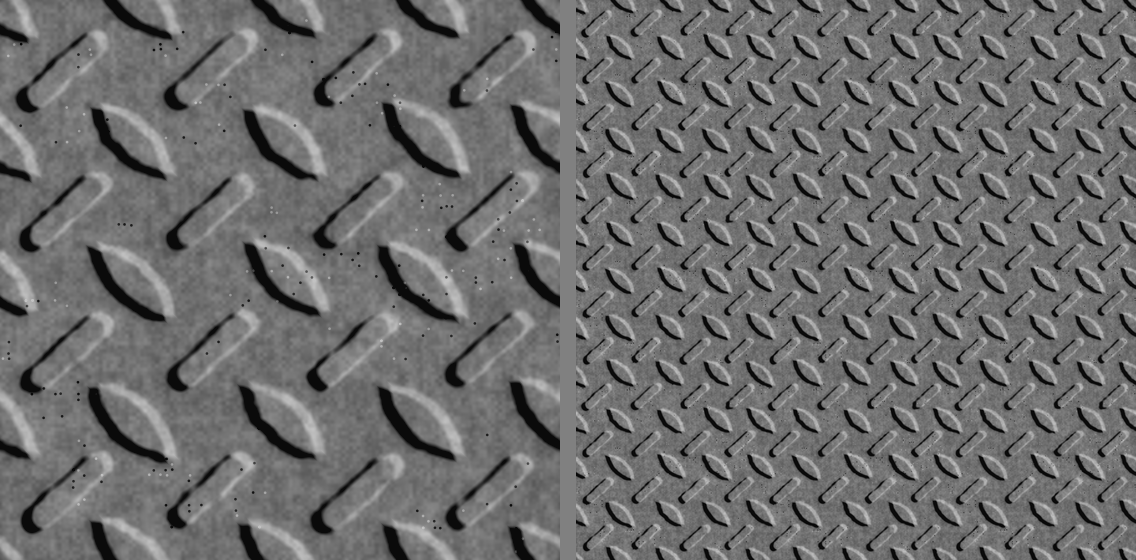
Left, the tile; right, the same tile 3 across and 3 down.
Give the GLSL for this texture, as a WebGL 2 fragment shader.

```glsl
#version 300 es
precision highp float;
// Grey steel tread plate: 4 x 4 lens-shaped lugs with 4 x 4 rounded bars between them.
// A height field of distance functions is embossed by light from the upper right,
// then wrapped noise adds mottling, fine streaks and clusters of small pits.
uniform vec2 u_resolution;
out vec4 outColor;

const float REPEATS = 4.0;
const float TAU = 6.2831853;

float hash(vec2 p) {
    return fract(sin(dot(p, vec2(127.1, 311.7))) * 43758.5453);
}

// Value noise with a whole number of cells across the canvas, so it wraps.
float noise(vec2 uv, vec2 cells) {
    vec2 p = uv * cells;
    vec2 i = floor(p);
    vec2 f = fract(p);
    f = f * f * (3.0 - 2.0 * f);
    vec2 a = mod(i, cells);
    vec2 b = mod(i + 1.0, cells);
    return mix(mix(hash(a), hash(vec2(b.x, a.y)), f.x),
               mix(hash(vec2(a.x, b.y)), hash(b), f.x), f.y);
}

// Pointed lens along x.
float lensDistance(vec2 q, float halfLength, float halfWidth) {
    float radius = (halfLength * halfLength + halfWidth * halfWidth) / (2.0 * halfWidth);
    return length(vec2(q.x, abs(q.y) + radius - halfWidth)) - radius;
}

// Rounded bar along x.
float barDistance(vec2 q, float halfLength, float radius) {
    return length(vec2(max(abs(q.x) - halfLength, 0.0), q.y)) - radius;
}

// Position relative to the nearest lug, turned along its axis; z is its size.
vec3 lugFrame(vec2 p, vec2 start, vec2 axis) {
    vec2 g = p - start;
    vec2 cell = floor(g + 0.5);
    vec2 id = mod(cell, REPEATS) + start;
    vec2 drift = vec2(-0.045 * cos(TAU * (id.x - 0.5) / REPEATS), 0.0);
    drift += 0.05 * (vec2(hash(id + 3.0), hash(id + 9.0)) - 0.5);
    vec2 v = g - cell - drift;
    float size = 0.96 + 0.1 * hash(id + 17.0);
    return vec3(dot(v, axis), dot(v, vec2(-axis.y, axis.x)), size);
}

// Plate height from 0 to 1, in units of one repeat.
float height(vec2 p) {
    vec3 lens = lugFrame(p, vec2(0.0), normalize(vec2(0.72, -0.69)));
    vec3 bar = lugFrame(p, vec2(0.5), normalize(vec2(0.74, 0.67)));
    float d = min(lensDistance(lens.xy, 0.34 * lens.z, 0.115 * lens.z) - 0.02,
                  barDistance(bar.xy, 0.26 * bar.z, 0.088 * bar.z));
    d += 0.025 * (noise(p / REPEATS, vec2(48.0)) - 0.5);
    float crisp = smoothstep(0.02, -0.025, d);
    float worn = smoothstep(0.08, -0.06, d);
    return mix(crisp, worn, 0.25);
}

// Small dark and bright specks, gathered where a broad noise is high.
float pits(vec2 uv) {
    const float GRID = 96.0;
    vec2 cell = floor(uv * GRID);
    vec2 center = 0.5 + 0.3 * (vec2(hash(cell + 5.0), hash(cell + 11.0)) - 0.5);
    float cluster = noise((cell + 0.5) / GRID, vec2(13.0));
    float present = step(0.9, hash(cell + 23.0)) * step(0.68, cluster);
    float spot = smoothstep(0.34, 0.1, length(fract(uv * GRID) - center));
    return present * spot * (hash(cell + 31.0) < 0.6 ? -0.36 : 0.2);
}

void main() {
    vec2 uv = gl_FragCoord.xy / u_resolution;
    vec2 p = uv * REPEATS;

    // Emboss: difference in height along the light, with deep shadows.
    vec2 lightStep = 0.04 * normalize(vec2(0.91, 0.43));
    float relief = height(p - lightStep) - height(p + lightStep);
    float tone = 0.445 + relief * (relief < 0.0 ? 0.62 : 0.24);
    tone += 0.025 * height(p);

    // Mottling, grain and vertical streaks.
    tone += 0.05 * (noise(uv, vec2(14.0)) - 0.5);
    tone += 0.09 * (noise(uv, vec2(64.0)) - 0.5);
    tone += 0.08 * (noise(uv, vec2(150.0)) - 0.5);
    tone += 0.05 * (noise(uv, vec2(128.0, 28.0)) - 0.5);
    tone += pits(uv);

    outColor = vec4(vec3(clamp(tone, 0.04, 0.76)), 1.0);
}
```
